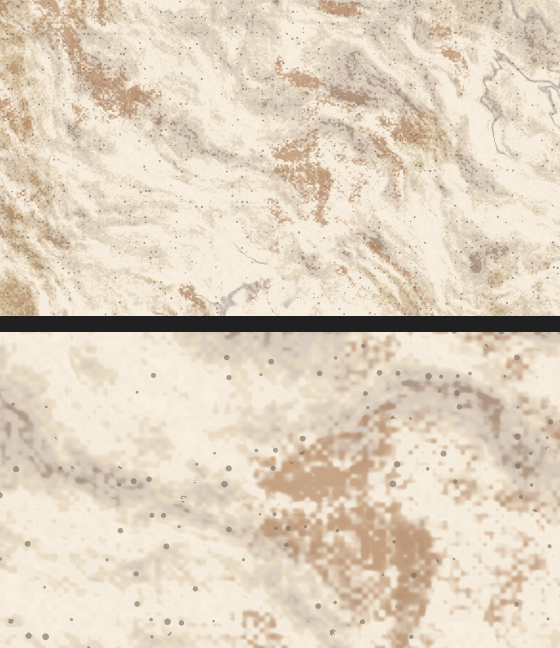
Top: the whole. Bottom: its middle third, enlarged.
Reproduce this texture procedurally as a Shadertoy shader.

```glsl
const vec3 CREAM = vec3(0.965, 0.930, 0.870);
const vec3 BEIGE = vec3(0.910, 0.850, 0.760);
const vec3 TAN = vec3(0.840, 0.760, 0.640);
const vec3 PINK_GREY = vec3(0.850, 0.800, 0.745);
const vec3 BROWN = vec3(0.730, 0.610, 0.460);
const vec3 RUST = vec3(0.710, 0.540, 0.400);
const vec3 VEIN = vec3(0.640, 0.575, 0.540);
const vec3 SPECK = vec3(0.460, 0.410, 0.360);

const float STREAK_ANGLE = -0.68;
const vec2 STREAK_SCALE = vec2(4.5, 13.0);
const float WARP_SCALE = 3.0;
const float WARP_AMOUNT = 0.32;
const float GRAIN_SCALE = 165.0;
const float SPECK_SCALE = 62.0;
const float VEIN_WIDTH = 0.014;

float hash(vec2 p) {
    return fract(sin(dot(p, vec2(127.1, 311.7))) * 43758.5453);
}

float valueNoise(vec2 p) {
    vec2 cell = floor(p);
    vec2 f = fract(p);
    f = f * f * (3.0 - 2.0 * f);
    float low = mix(hash(cell), hash(cell + vec2(1.0, 0.0)), f.x);
    float high = mix(hash(cell + vec2(0.0, 1.0)), hash(cell + 1.0), f.x);
    return mix(low, high, f.y);
}

mat2 rotation(float angle) {
    float c = cos(angle), s = sin(angle);
    return mat2(c, s, -s, c);
}

// Layered noise, slightly turned per octave; centred on 0.5
float fbm(vec2 p) {
    mat2 turn = rotation(0.25);
    float sum = 0.0, weight = 0.5;
    for (int i = 0; i < 5; i++) {
        sum += weight * valueNoise(p);
        p = turn * p * 2.03 + 17.3;
        weight *= 0.5;
    }
    return sum / 0.96875;
}

// Sparse dark mineral dots, one at most per cell
float specks(vec2 p, float density, float pixel) {
    vec2 q = p * SPECK_SCALE;
    vec2 cell = floor(q);
    vec2 centre = 0.3 + 0.4 * vec2(hash(cell + 3.1), hash(cell + 8.7));
    float radius = mix(0.08, 0.22, hash(cell + 5.3));
    float edge = pixel * SPECK_SCALE * 0.6;
    float dotMask = 1.0 - smoothstep(radius - edge, radius + edge, length(fract(q) - centre));
    return dotMask * step(hash(cell + 1.9), density);
}

// Cream to brown ramp, with the middle tone shifting between tan and grey
vec3 stoneColor(float tone, float greyness) {
    vec3 middle = mix(TAN, PINK_GREY, greyness);
    vec3 color = mix(CREAM, BEIGE, smoothstep(0.42, 0.54, tone));
    color = mix(color, middle, smoothstep(0.53, 0.63, tone));
    return mix(color, mix(BROWN, VEIN, greyness * 0.6), smoothstep(0.63, 0.80, tone));
}

void mainImage(out vec4 fragColor, in vec2 fragCoord) {
    vec2 p = fragCoord / iResolution.y;
    float pixel = 1.0 / iResolution.y;

    // Swirling flow, then axes along and across the streaks
    vec2 swirl = vec2(fbm(p * WARP_SCALE + 4.2), fbm(p * WARP_SCALE + 31.6)) - 0.5;
    vec2 warped = p + WARP_AMOUNT * swirl;
    vec2 flow = rotation(-STREAK_ANGLE) * warped;

    // Tone from streaks, broad patches, mottling and grain
    float streak = fbm(flow * STREAK_SCALE + 11.0) - 0.5;
    float patches = fbm(p * 2.6 + 52.0) - 0.5;
    float mottle = fbm(flow * vec2(22.0, 38.0) + 7.0) - 0.5;
    float grain = valueNoise(p * GRAIN_SCALE) - 0.5;
    float tone = 0.5 + 0.62 * streak + 0.38 * patches + 0.45 * mottle + 0.20 * grain;

    float greyness = smoothstep(0.42, 0.60, fbm(p * 2.2 + 83.0));
    vec3 color = stoneColor(tone, greyness);

    // Rusty blotches stretched along the flow, broken up by the grain
    float rustField = fbm(flow * vec2(4.5, 8.0) + 140.0) + 0.18 * grain + 0.2 * mottle;
    color = mix(color, RUST, 0.72 * smoothstep(0.64, 0.80, rustField));

    // Thin winding veins, present only in some regions
    float ridge = abs(fbm(flow * vec2(2.0, 3.6) + 61.0) - 0.5);
    float veinLine = 1.0 - smoothstep(0.0, VEIN_WIDTH, ridge);
    float veinRegion = smoothstep(0.50, 0.66, fbm(p * 3.2 + 97.0));
    color = mix(color, VEIN, veinLine * veinRegion * (0.6 + 0.5 * grain));

    // Specks gather in the darker patches
    float density = 0.08 + 0.22 * smoothstep(0.45, 0.65, tone - 0.2 * grain);
    color = mix(color, SPECK, 0.6 * specks(p, density, pixel));

    fragColor = vec4(clamp(color + 0.03 * grain, 0.0, 1.0), 1.0);
}
```
